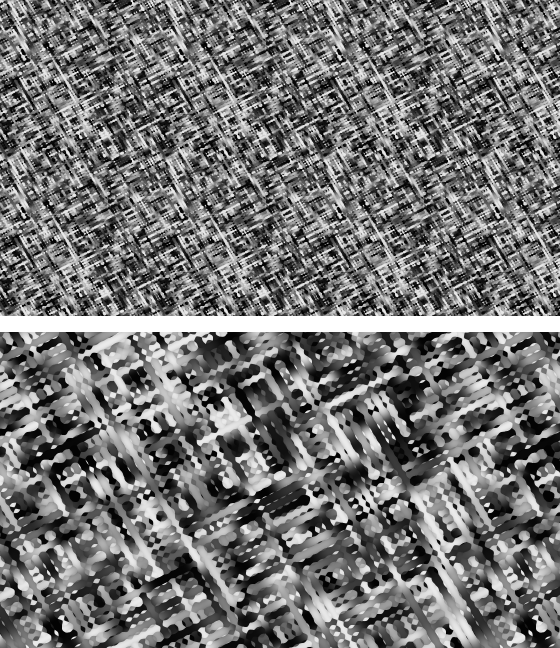
Top: the whole. Bottom: its middle third, enlarged.
Give the GLSL for this pattern, as a Shadertoy shader.

```glsl
// Tilted grey weave of fine streaky threads in two crossing directions, in a repeating square tile

// Random value per lattice cell; n cells per unit, wrapped to the square tile
float hash(vec2 cell, vec2 n, float seed) {
    vec2 a = cell * n.yx;
    vec2 id = mod(vec2(2.0 * a.x - 3.0 * a.y, a.x + 5.0 * a.y) + 0.5, 13.0 * n.x * n.y);
    return fract(sin(dot(id, vec2(12.9898, 78.233)) + seed * 37.7) * 43758.5453);
}

float noise(vec2 p, vec2 n, float seed) {
    p *= n;
    vec2 i = floor(p), f = fract(p);
    f = f * f * (3.0 - 2.0 * f);
    vec2 e = vec2(0.0, 1.0);
    return mix(mix(hash(i, n, seed), hash(i + e.yx, n, seed), f.x),
               mix(hash(i + e.xy, n, seed), hash(i + e.yy, n, seed), f.x), f.y);
}

// Noise that varies smoothly along the axis and is constant across each thread
float threadNoise(vec2 p, vec2 n, vec2 axis, float seed) {
    vec2 middle = (floor(p * n) + 0.001) / n;
    return noise(mix(middle, p, axis), n, seed);
}

// Threads along one axis: returns grey level and height
vec2 threads(vec2 p, vec2 axis, vec2 streakCount, vec2 liftCount, vec2 groupCount, float seed) {
    float across = 2.0 * fract(dot(p * streakCount, 1.0 - axis)) - 1.0;
    float bulge = sqrt(max(1.0 - across * across, 0.0));

    // Each thread changes tone along its length
    float streak = threadNoise(p, streakCount, axis, seed);
    float grey = smoothstep(0.03, 0.96, streak) * (0.8 + 0.2 * bulge);

    // The bulge outweighs the lift, so crossings leave round gaps
    float lift = threadNoise(p, liftCount, axis, seed + 1.0);
    float group = noise(p, groupCount, seed + 2.0);
    return vec2(grey, 0.6 * lift + 0.3 * group + 0.75 * bulge);
}

float weave(vec2 uv) {
    vec2 q = uv * 2.0;                                      // two tiles down
    vec2 p = vec2(5.0 * q.x + 3.0 * q.y, 2.0 * q.y - q.x);  // rising 1:2, falling 5:3
    vec2 shallow = threads(p, vec2(1, 0), vec2(3, 26), vec2(1, 26), vec2(1, 6), 1.0);
    vec2 steep = threads(p, vec2(0, 1), vec2(10, 8), vec2(10, 3), vec2(2, 3), 7.0);
    // The higher thread lies on top
    return mix(shallow.x, steep.x, smoothstep(-0.03, 0.03, steep.y - shallow.y));
}

void mainImage(out vec4 fragColor, in vec2 fragCoord) {
    // 3x3 samples smooth the thread edges
    float grey = 0.0;
    for (int k = 0; k < 9; k++) {
        vec2 offset = vec2(k % 3 - 1, k / 3 - 1) / 3.0;
        grey += weave((fragCoord + offset) / iResolution.y) / 9.0;
    }
    fragColor = vec4(vec3(mix(0.01, 0.92, grey)), 1.0);
}
```
